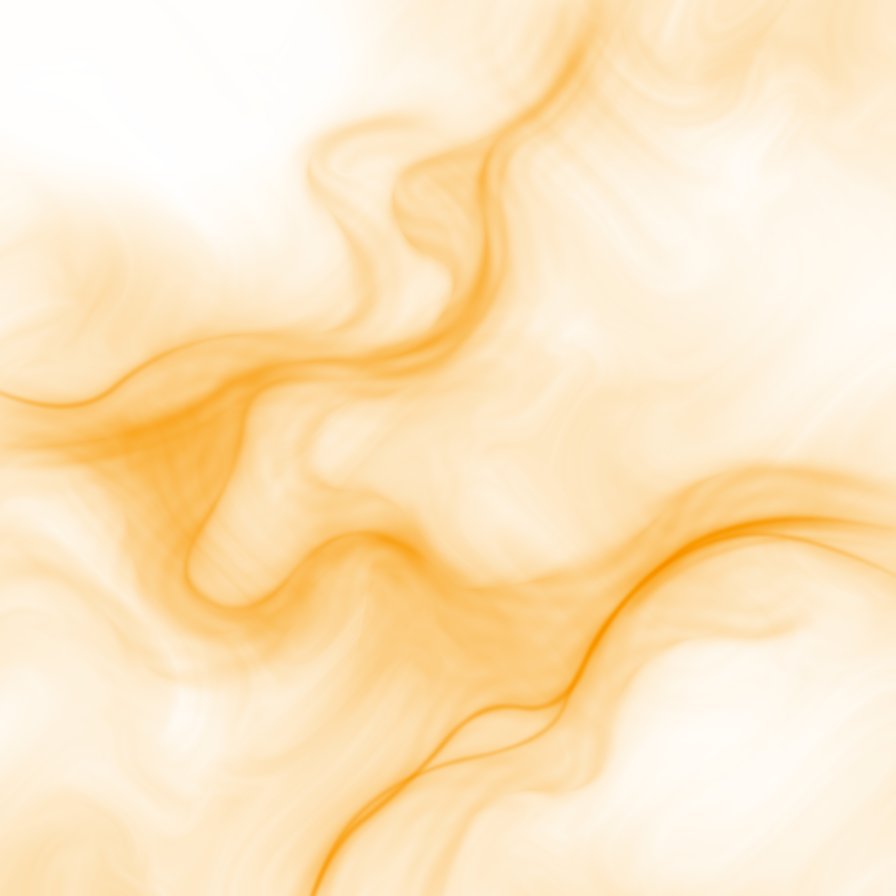
Give the GLSL for this background, as a WebGL 1 fragment shader.

```glsl
precision highp float;
uniform vec2 u_resolution;

// Layered sines, each bent by the layer before it
float clouds(vec2 p) {
  float sum = 0.0, amp = 0.5;
  vec2 q = p * 10.0;
  for (int i = 0; i < 5; i++) {
    q += 0.8 * sin(q.yx * 1.3 + vec2(1.7, 4.1));
    sum += amp * sin(q.x) * sin(q.y + 2.0);
    q = mat2(1.36, 1.15, -1.15, 1.36) * q + 3.1;
    amp *= 0.6;
  }
  return sum;
}

float blob(vec2 p, vec2 center, vec2 radius) {
  vec2 q = (p - center) / radius;
  return exp(-dot(q, q));
}

// Quadratic B-spline: signed distance (left is positive) and place along it
vec2 strand(vec2 p, vec2 a, vec2 b, vec2 c, vec2 d, vec2 e, vec2 f, vec2 g, vec2 h) {
  vec2 knots[8];
  knots[0] = a; knots[1] = b; knots[2] = c; knots[3] = d;
  knots[4] = e; knots[5] = f; knots[6] = g; knots[7] = h;
  float nearest = 100.0, side = 1.0, along = 0.0;
  for (int i = 0; i < 6; i++) {
    vec2 start = 0.5 * (knots[i] + knots[i + 1]);
    vec2 slope = knots[i + 1] - knots[i];
    vec2 bend = knots[i + 2] - 2.0 * knots[i + 1] + knots[i];
    vec2 chord = slope + 0.5 * bend;
    float t = clamp(dot(p - start, chord) / dot(chord, chord), 0.0, 1.0);
    // Damped Newton steps toward the closest point
    for (int k = 0; k < 6; k++) {
      vec2 away = start + t * (slope + 0.5 * t * bend) - p;
      vec2 tangent = slope + t * bend;
      float curve = dot(tangent, tangent) + max(0.0, dot(away, bend));
      t = clamp(t - dot(away, tangent) / curve, 0.0, 1.0);
    }
    vec2 offset = p - start - t * (slope + 0.5 * t * bend);
    vec2 dir = slope + t * bend;
    float dist = length(offset);
    if (dist < nearest) {
      nearest = dist;
      side = dir.x * offset.y - dir.y * offset.x < 0.0 ? -1.0 : 1.0;
      along = (float(i) + t) / 6.0;
    }
  }
  return vec2(nearest * side, along);
}

float ends(float along) {
  return smoothstep(0.0, 0.1, min(along, 1.0 - along));
}

// Veil with its own softness on each side, rippled by faint filaments
float veil(vec2 s, float left, float right) {
  float soft = exp(-abs(s.x) / (s.x > 0.0 ? left : right));
  return ends(s.y) * soft * (1.0 + 0.2 * sin(abs(s.x) * 230.0 + 7.0 * sin(s.y * 9.0)));
}

float thread(vec2 s, float shift, float width) {
  float d = (s.x - shift) / width;
  return exp(-d * d) * ends(s.y);
}

void main() {
  vec2 uv = gl_FragCoord.xy / u_resolution;
  float mist = clouds(uv);
  vec2 p = uv + 0.003 * sin(uv.yx * vec2(23.0, 19.0));

  // Broad pale and warm regions
  float ink = 0.26;
  ink -= 0.33 * blob(uv, vec2(0.17, 0.93), vec2(0.37, 0.22));
  ink -= 0.2 * blob(uv, vec2(0.95, 0.69), vec2(0.28, 0.2));
  ink -= 0.2 * blob(uv, vec2(0.8, 0.16), vec2(0.23, 0.17));
  ink -= 0.13 * blob(uv, vec2(0.05, 0.21), vec2(0.15, 0.11));
  ink += 0.12 * blob(uv, vec2(0.09, 0.69), vec2(0.13, 0.08));
  ink += 0.24 * blob(uv, vec2(0.75, 0.91), vec2(0.14, 0.08));
  ink += 0.2 * blob(uv, vec2(0.47, 0.29), vec2(0.2, 0.09));
  ink += 0.38 * blob(uv, vec2(0.2, 0.5), vec2(0.12, 0.05));
  ink += 0.3 * blob(uv, vec2(0.2, 0.4), vec2(0.05, 0.08));
  ink += 0.26 * blob(uv, vec2(0.5, 0.76), vec2(0.04, 0.06));
  ink = max(ink, 0.015) * (1.0 + 0.85 * mist);

  // Upper ribbon and its loops
  vec2 s = strand(p, vec2(-0.3, 0.49), vec2(0.17, 0.505), vec2(0.3, 0.6), vec2(0.475, 0.6),
    vec2(0.55, 0.68), vec2(0.525, 0.83), vec2(0.65, 0.9), vec2(0.74, 1.25));
  ink += 0.48 * veil(s, 0.012 + 0.04 * smoothstep(0.85, 1.0, uv.y), 0.034);
  ink += 0.16 * thread(s, 0.0, 0.006) + 0.14 * thread(s, -0.02, 0.005);
  s = strand(p, vec2(-0.25, 0.7), vec2(0.06, 0.515), vec2(0.2, 0.625), vec2(0.41, 0.625),
    vec2(0.405, 0.72), vec2(0.32, 0.82), vec2(0.43, 0.88), vec2(0.62, 0.85));
  ink += 0.31 * veil(s, 0.011, 0.036);
  ink += 0.45 * thread(s, 0.0, 0.0035) * smoothstep(0.3, 0.1, uv.x);
  s = strand(p, vec2(0.62, 0.88), vec2(0.53, 0.835), vec2(0.43, 0.81), vec2(0.445, 0.73),
    vec2(0.515, 0.7), vec2(0.495, 0.635), vec2(0.43, 0.61), vec2(0.33, 0.6));
  ink += 0.34 * veil(s, 0.035, 0.006);

  // Left lobe, its pale inner band and outer rims
  s = strand(p, vec2(0.44, 0.58), vec2(0.28, 0.58), vec2(0.26, 0.47), vec2(0.19, 0.35),
    vec2(0.285, 0.3), vec2(0.375, 0.42), vec2(0.47, 0.39), vec2(0.52, 0.32));
  ink += 0.4 * veil(s, 0.008, 0.04) + 0.16 * thread(s, 0.0, 0.004);
  s = strand(p, vec2(0.6, 0.78), vec2(0.55, 0.66), vec2(0.48, 0.57), vec2(0.35, 0.55),
    vec2(0.335, 0.455), vec2(0.44, 0.455), vec2(0.5, 0.35), vec2(0.6, 0.34));
  ink += 0.26 * veil(s, 0.009, 0.04);
  s = strand(p, vec2(-0.2, 0.5), vec2(0.06, 0.51), vec2(0.14, 0.45), vec2(0.15, 0.36),
    vec2(0.22, 0.28), vec2(0.32, 0.31), vec2(0.38, 0.4), vec2(0.46, 0.39));
  ink += 0.23 * veil(s, 0.045, 0.014);
  s = strand(p, vec2(-0.2, 0.27), vec2(0.03, 0.38), vec2(0.11, 0.34), vec2(0.17, 0.23),
    vec2(0.3, 0.25), vec2(0.36, 0.37), vec2(0.46, 0.42), vec2(0.52, 0.33));
  ink += 0.16 * veil(s, 0.035, 0.012);

  // Wave rising to the right edge
  s = strand(p, vec2(0.32, 0.36), vec2(0.43, 0.43), vec2(0.5, 0.335), vec2(0.6, 0.345),
    vec2(0.7, 0.385), vec2(0.78, 0.48), vec2(0.92, 0.47), vec2(1.25, 0.41));
  ink += 0.34 * veil(s, 0.009, 0.05);

  // Lower ribbon, split into dark threads and a faint fold
  s = strand(p, vec2(0.26, -0.3), vec2(0.35, 0.04), vec2(0.46, 0.13), vec2(0.53, 0.215),
    vec2(0.625, 0.2), vec2(0.68, 0.32), vec2(0.83, 0.445), vec2(1.3, 0.35));
  float fan = smoothstep(0.62, 0.82, uv.x);
  ink += 0.4 * veil(s, 0.034, 0.012) + 0.5 * thread(s, 0.0, 0.0035);
  ink += fan * (0.6 * thread(s, -0.005, 0.009) + 0.2 * thread(s, -0.022 * fan, 0.004));
  s = strand(p, vec2(0.26, -0.3), vec2(0.35, 0.03), vec2(0.44, 0.14), vec2(0.61, 0.165),
    vec2(0.645, 0.26), vec2(0.75, 0.395), vec2(0.9, 0.41), vec2(1.3, 0.22));
  ink += 0.25 * veil(s, 0.012, 0.032) + 0.34 * thread(s, 0.0, 0.003);
  s = strand(p, vec2(0.4, -0.3), vec2(0.5, 0.04), vec2(0.55, 0.12), vec2(0.67, 0.11),
    vec2(0.68, 0.23), vec2(0.76, 0.3), vec2(0.88, 0.28), vec2(1.0, 0.37));
  ink += 0.25 * veil(s, 0.045, 0.007);

  // White paper stained toward deep amber
  ink = 1.9 * (1.0 - exp(-ink / 1.75));
  gl_FragColor = vec4(clamp(1.0 - ink * vec3(0.02, 0.32, 0.8), 0.0, 1.0), 1.0);
}
```
